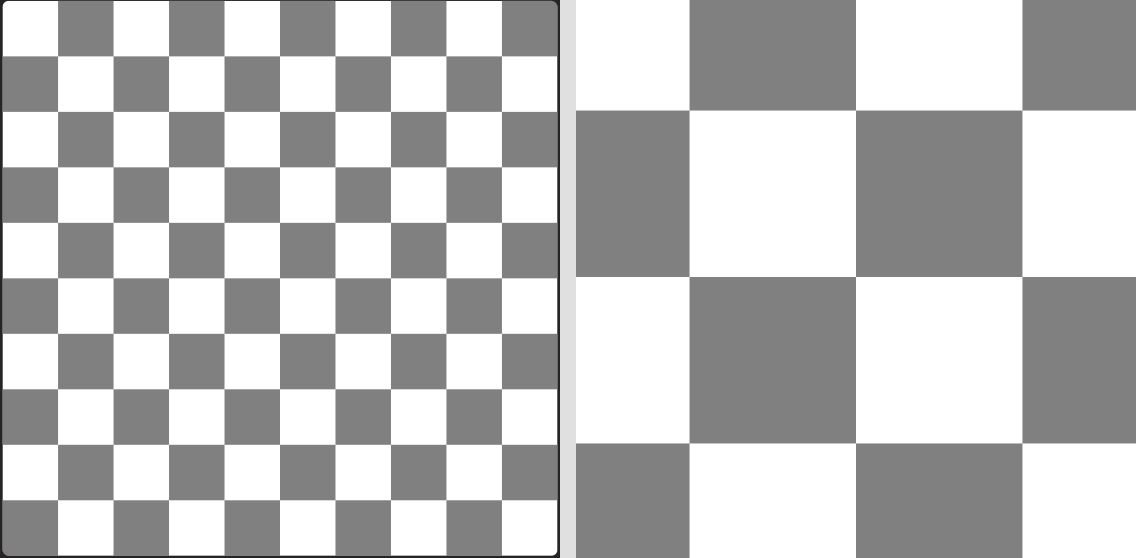
Left, the full canvas; right, a detail of the centre.
Give the GLSL for this pattern, as a Shadertoy shader.

```glsl
// A ten by ten checkerboard of white and grey squares on a dark, thin frame.
// Signed triangle waves give each axis a soft parity; their product colours
// the squares, and a rounded box distance trims the board.

// Signed distance to the nearest grid line, positive in even cells.
vec2 cellSide(vec2 q) {
    return abs(mod(q - 0.5, 2.0) - 1.0) - 0.5;
}

float roundedBox(vec2 p, vec2 halfSize, float radius) {
    vec2 d = abs(p) - halfSize + radius;
    return length(max(d, 0.0)) + min(max(d.x, d.y), 0.0) - radius;
}

void mainImage(out vec4 fragColor, in vec2 fragCoord) {
    float pixel = 1.0 / iResolution.y;
    float cell = 0.09944;

    // Board centre sits slightly above the middle of the canvas.
    vec2 p = (fragCoord - 0.5 * iResolution.xy) * pixel - vec2(0.0, 0.0012);

    // Checker squares with edges one pixel wide
    vec2 side = clamp(2.0 * cellSide(p / cell) * cell / pixel, -1.0, 1.0);
    vec3 squares = mix(vec3(1.0), vec3(0.5), 0.5 + 0.5 * side.x * side.y);

    // Dark frame around the rounded board
    float edge = roundedBox(p, vec2(5.0 * cell), 0.011);
    float board = clamp(0.5 - edge / pixel, 0.0, 1.0);
    vec3 color = mix(vec3(0.15, 0.14, 0.14), squares, board);

    fragColor = vec4(color, 1.0);
}
```
